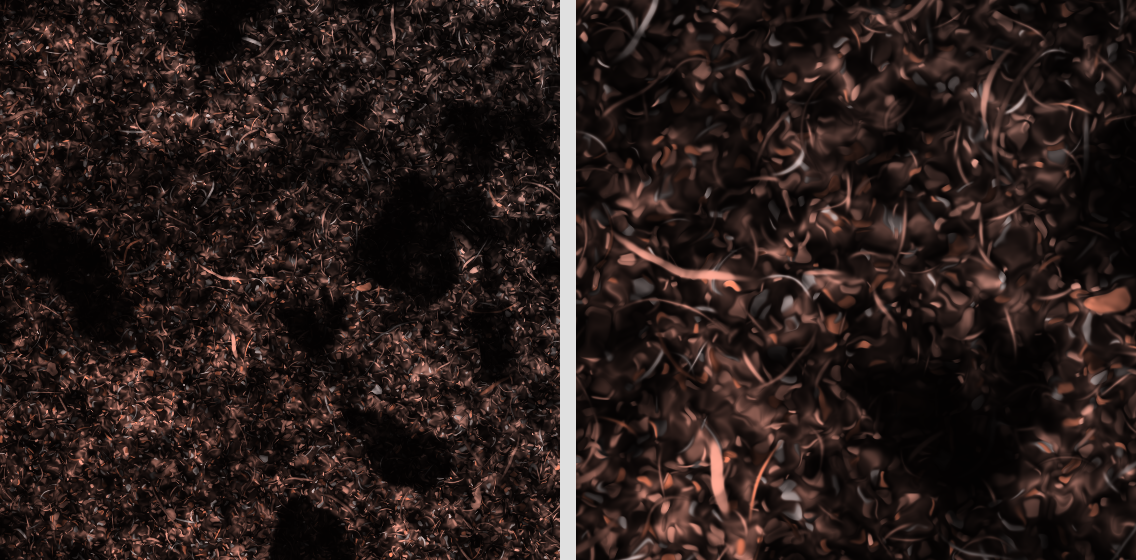
Left: the whole. Right: its middle third, enlarged.
A three.js fragment shader for this texture:

```glsl
varying vec2 vUv;

// Colours
const vec3 WARM = vec3(1.0, 0.66, 0.575);
const vec3 COOL = vec3(0.88, 0.80, 0.79);
const vec3 RUST = vec3(1.08, 0.58, 0.42);
const vec3 BLACK = vec3(0.012, 0.006, 0.006);

// Tone: brightness is exponential in the surface level
const float MEDIAN_TONE = 0.125;
const float CONTRAST = 1.0;
const float GROUND_LEVEL = -0.35;
const float GROUND_SPREAD = 0.8;
const float GRAIN_SPREAD = 0.85;
const float HOLLOW_DEPTH = 2.7;

// Light and edges, in canvas units
const vec2 LIGHT = vec2(-0.6, -0.8);
const float SHADOW_REACH = 0.0032;
const float SHADOW_DEPTH = 0.65;
const float EDGE = 0.0012;

// Debris: cells across, half length and half width in cells, share of cells
const vec4 CRUMBS = vec4(62.0, 0.36, 0.23, 0.90);
const vec4 GRAINS = vec4(98.0, 0.38, 0.21, 0.80);
const vec4 HAIRS = vec4(40.0, 0.46, 0.052, 0.65);
const vec4 FIBRES = vec4(22.0, 0.48, 0.042, 0.32);
const vec4 SPECKS = vec4(46.0, 0.15, 0.10, 0.20);
const vec4 CHIPS = vec4(13.0, 0.22, 0.10, 0.13);
const vec4 TWIGS = vec4(9.0, 0.36, 0.026, 0.22);

vec4 hash4(vec2 p) {
  vec4 q = fract(p.xyxy * vec4(0.1031, 0.1030, 0.0973, 0.1099));
  q += dot(q, q.wzxy + 33.33);
  return fract((q.xxyz + q.yzzw) * q.zywx);
}

vec2 noise2(vec2 p) {
  vec2 i = floor(p);
  vec2 f = fract(p);
  f = f * f * (3.0 - 2.0 * f);
  vec2 low = mix(hash4(i).xy, hash4(i + vec2(1.0, 0.0)).xy, f.x);
  vec2 high = mix(hash4(i + vec2(0.0, 1.0)).xy, hash4(i + 1.0).xy, f.x);
  return mix(low, high, f.y);
}

// Three octaves, scaled to mean 0 and deviation near 1
float roughness(vec2 p) {
  mat2 turn = mat2(1.6, 1.2, -1.2, 1.6);
  float sum = 0.5 * noise2(p + 40.0).x;
  p = turn * p;
  sum += 0.3 * noise2(p + 90.0).x;
  p = turn * p;
  sum += 0.2 * noise2(p + 700.0).x;
  return (sum - 0.5) / 0.13;
}

// Position inside a bent, blunt sliver; its rim has length 1
vec2 sliver(vec2 p, vec2 axis, vec2 radii, float bend) {
  vec2 q = vec2(dot(p, axis), dot(p, vec2(-axis.y, axis.x)));
  q.y += bend * q.x * q.x;
  q /= radii;
  return vec2(q.x * abs(q.x), q.y);
}

// Lays one kind of debris over the surface (tint in rgb, level in a)
void scatter(inout vec4 surface, vec2 p, float grit, vec4 kind, float lift, float seed) {
  vec2 grid = p * kind.x;
  float soft = EDGE * kind.x;
  for (int y = -1; y <= 1; y++) {
    for (int x = -1; x <= 1; x++) {
      vec2 cell = floor(grid) + vec2(float(x), float(y));
      vec4 place = hash4(cell + seed);
      vec4 look = hash4(cell + seed + 171.0);
      if (place.z > kind.w) continue;

      float angle = 6.2832 * place.w;
      vec2 axis = vec2(cos(angle), sin(angle));
      vec2 radii = kind.yz * (0.5 + 0.8 * vec2(look.x, fract(look.x * 7.0 + look.y)));
      float bend = 1.6 * (look.y - 0.5);
      vec2 local = grid - cell - place.xy;
      vec2 body = sliver(local, axis, radii, bend);
      vec2 cast_ = sliver(local + LIGHT * SHADOW_REACH * kind.x, axis, radii, bend);

      float rim = length(body);
      float cover = smoothstep(soft, -soft, (rim - 1.0) * radii.y);
      float shadow = smoothstep(2.0 * soft, -2.0 * soft, (length(cast_) - 1.0) * radii.y);
      float side = body.y * dot(vec2(-axis.y, axis.x), LIGHT);
      float level = lift + GRAIN_SPREAD * (2.0 * look.w - 1.0);
      level += 0.45 * side - 0.5 * rim * rim + 0.4 * grit;

      vec3 tint = mix(WARM, COOL, step(look.z, 0.18));
      tint = mix(tint, RUST, step(0.86, look.z));
      surface.a -= SHADOW_DEPTH * shadow * (1.0 - cover);
      surface = mix(surface, vec4(tint, level), cover);
    }
  }
}

void main() {
  // Ragged outlines come from a warped plane
  vec2 wobble = noise2(vUv * 48.0) - 0.5;
  vec2 ragged = vUv + 0.009 * wobble + 0.006 * (noise2(vUv * 125.0 + 300.0) - 0.5);
  vec2 wavy = vUv + 0.004 * wobble;

  float grit = roughness(ragged * 62.0);
  vec4 surface = vec4(WARM, GROUND_LEVEL + GROUND_SPREAD * grit);
  scatter(surface, ragged, grit, CRUMBS, 0.75, 11.0);
  scatter(surface, ragged, grit, GRAINS, 0.95, 223.0);
  scatter(surface, wavy, grit, HAIRS, 1.1, 37.0);
  scatter(surface, wavy, grit, FIBRES, 1.15, 419.0);
  scatter(surface, ragged, grit, SPECKS, 1.8, 531.0);
  scatter(surface, ragged, grit, CHIPS, 1.2, 67.0);
  scatter(surface, wavy, grit, TWIGS, 1.4, 83.0);

  // Clumps, black hollows and a slow fall of light
  float level = surface.a + 0.3 * roughness(vUv * 7.0) + 0.3 * roughness(vUv * 24.0 + 9.0);
  level -= HOLLOW_DEPTH * smoothstep(-0.8, -1.6, roughness(ragged * 5.5 + 17.0));
  level += 0.35 * (0.5 - vUv.y);

  float tone = 1.0 - exp(-MEDIAN_TONE * exp(CONTRAST * level));
  float chill = 0.4 * smoothstep(0.6, 1.8, vUv.x + vUv.y);
  gl_FragColor = vec4(BLACK + tone * mix(surface.rgb, COOL, chill), 1.0);
}
```
